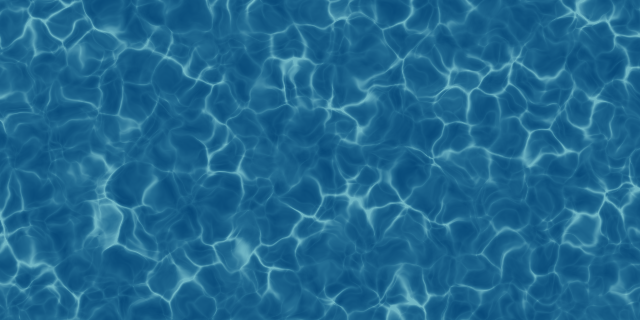
A Shadertoy shader for this texture:

```glsl
vec2 hash2(vec2 cell) {
    vec3 h = fract(cell.xyx * vec3(0.1031, 0.1030, 0.0973));
    h += dot(h, h.yzx + 33.33);
    return fract((h.xx + h.yz) * h.zy);
}

float cornerSlope(vec2 cell, vec2 offset) {
    float angle = 6.2832 * hash2(cell).x;
    return dot(vec2(cos(angle), sin(angle)), offset);
}

float gradientNoise(vec2 p) {
    vec2 i = floor(p), f = fract(p);
    vec2 u = f * f * f * (f * (f * 6.0 - 15.0) + 10.0);
    vec2 e = vec2(1, 0);
    float low = mix(cornerSlope(i, f), cornerSlope(i + e, f - e), u.x);
    float high = mix(cornerSlope(i + e.yx, f - e.yx), cornerSlope(i + e.xx, f - e.xx), u.x);
    return 1.4 * mix(low, high, u.y);
}

float fbm(vec2 p) {
    float sum = 0.0, amplitude = 0.5;
    for (int i = 0; i < 4; i++) {
        sum += amplitude * gradientNoise(p);
        p = mat2(1.6, 1.2, -1.2, 1.6) * p + 17.3;
        amplitude *= 0.55;
    }
    return sum;
}

vec2 warp(vec2 p) {
    return vec2(gradientNoise(p + 3.7), gradientNoise(p + 41.2));
}

// x: gap to the nearest cell wall, y: gap to the nearest junction
vec2 cellGaps(vec2 p) {
    vec2 i = floor(p), f = fract(p);
    vec3 nearest = vec3(9);
    for (int y = -1; y <= 1; y++)
    for (int x = -1; x <= 1; x++) {
        vec2 cell = vec2(x, y);
        float d = length(cell + hash2(i + cell) - f);
        if (d < nearest.x) nearest = vec3(d, nearest.xy);
        else if (d < nearest.y) nearest.yz = vec2(d, nearest.y);
        else nearest.z = min(nearest.z, d);
    }
    vec2 gaps = nearest.yz - nearest.x;
    return sqrt(gaps * gaps + 0.002);
}

// Thin wisps along the zero lines of warped noise
float wisps(vec2 p) {
    float n = gradientNoise(p + 0.7 * warp(p * 0.8));
    return exp(-9.0 * sqrt(n * n + 0.002));
}

vec3 waterColor(float light) {
    vec3 deep = vec3(0.03, 0.295, 0.48);
    vec3 middle = vec3(0.14, 0.435, 0.585);
    vec3 glint = vec3(0.43, 0.71, 0.77);
    vec3 color = mix(deep, middle, clamp(light * 2.0, -0.15, 1.0));
    return mix(color, glint, clamp(light * 2.0 - 1.0, 0.0, 1.0));
}

void mainImage(out vec4 fragColor, in vec2 fragCoord) {
    vec2 p = fragCoord / iResolution.y + 5.0;
    vec2 bent = p + 0.035 * warp(p * 9.0) + 0.010 * warp(p * 24.0);

    // Broad shading of the water
    float light = 0.09 + 0.20 * fbm(p * 5.0) + 0.24 * fbm(bent * 19.0);

    // Large caustic web with glowing junctions
    float patches = smoothstep(-0.45, 0.55, gradientNoise(p * 5.5 + 9.0));
    vec2 web = cellGaps(bent * 11.0);
    light += 0.17 * exp(-3.0 * web.x);
    light += (0.15 + 0.60 * patches) * exp(-9.0 * web.x);
    light += 0.38 * patches * exp(-6.0 * web.y);

    // Small web and wisps fill the gaps
    float finePatches = smoothstep(-0.3, 0.5, gradientNoise(p * 8.0 + 23.0));
    vec2 fineWeb = cellGaps(bent * 19.0 + 31.0);
    light += 0.36 * finePatches * exp(-6.0 * fineWeb.x);
    light += 0.24 * (1.0 - 0.6 * finePatches) * wisps(bent * 13.0);

    fragColor = vec4(waterColor(light), 1.0);
}
```
